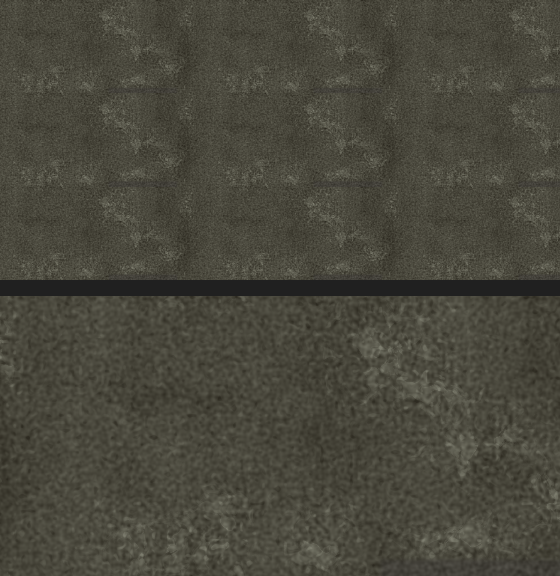
Top: the whole. Bottom: its middle third, enlarged.
This texture is drawn by a Shadertoy shader. Its source:

```glsl
// Weathered olive-grey plaster tile with pale crusts, dark stains and visible seams.

const vec2 REPEATS = vec2(2.733, 3.0);       // tiles across and down the canvas
const vec3 SHADE = vec3(0.215, 0.205, 0.165);
const vec3 CHALK = vec3(0.465, 0.465, 0.41);
const vec3 SLATE = vec3(0.25, 0.24, 0.22);

// Soft ellipses inside one tile: centre xy, radius zw.
const vec4 CRUSTS[9] = vec4[9](
    vec4(0.54, 0.80, 0.10, 0.20), vec4(0.61, 0.68, 0.07, 0.14),
    vec4(0.70, 0.47, 0.10, 0.10), vec4(0.81, 0.28, 0.06, 0.14),
    vec4(0.67, 0.13, 0.11, 0.08), vec4(0.17, 0.11, 0.10, 0.12),
    vec4(0.27, 0.14, 0.06, 0.16), vec4(0.43, 0.13, 0.05, 0.14),
    vec4(0.92, 0.80, 0.025, 0.18));
const vec4 STAINS[5] = vec4[5](
    vec4(0.20, 0.64, 0.10, 0.05), vec4(0.82, 0.78, 0.06, 0.22),
    vec4(0.90, 0.45, 0.04, 0.30), vec4(0.75, 0.34, 0.06, 0.06),
    vec4(0.44, 0.58, 0.04, 0.22));

vec2 gradientAt(vec2 cell) {
    vec3 h = fract(cell.xyx * vec3(0.1031, 0.1030, 0.0973));
    h += dot(h, h.yzx + 33.33);
    float angle = 6.28318 * fract((h.x + h.y) * h.z);
    return vec2(cos(angle), sin(angle));
}

float cornerWeight(vec2 cell, vec2 corner, vec2 f, vec2 cells) {
    return dot(gradientAt(mod(cell + corner, cells)), f - corner);
}

// Gradient noise that wraps over the tile; cells holds whole numbers.
float gradientNoise(vec2 uv, vec2 cells) {
    vec2 p = uv * cells, cell = floor(p), f = p - cell;
    vec2 s = f * f * f * (f * (f * 6.0 - 15.0) + 10.0);
    float low = mix(cornerWeight(cell, vec2(0, 0), f, cells),
                    cornerWeight(cell, vec2(1, 0), f, cells), s.x);
    float high = mix(cornerWeight(cell, vec2(0, 1), f, cells),
                     cornerWeight(cell, vec2(1, 1), f, cells), s.x);
    return mix(low, high, s.y);
}

float fractalNoise(vec2 uv, vec2 cells, int octaves) {
    float sum = 0.0, amplitude = 1.0;
    for (int i = 0; i < octaves; i++) {
        sum += amplitude * gradientNoise(uv, cells);
        uv += vec2(0.137, 0.291);            // keeps the lattices from lining up
        cells *= 2.0;
        amplitude *= 0.65;
    }
    return sum;
}

// Bell-shaped spot, wrapped around the tile edges.
float softSpot(vec2 uv, vec4 spot) {
    vec2 d = (fract(uv - spot.xy + 0.5) - 0.5) / spot.zw;
    return exp(-dot(d, d));
}

// One inside the interval, with soft ends.
float band(float x, float start, float end, float blur) {
    return smoothstep(start - blur, start + blur, x)
         * (1.0 - smoothstep(end - blur, end + blur, x));
}

vec3 plaster(vec2 uv) {
    // Warped coordinates give the patches ragged outlines.
    vec2 warp = vec2(fractalNoise(uv, vec2(13, 6), 3),
                     fractalNoise(uv + 0.37, vec2(13, 6), 3));
    vec2 ragged = uv + warp * vec2(0.025, 0.055);

    float crustCover = 0.0, stainCover = 0.0;
    for (int i = 0; i < CRUSTS.length(); i++)
        crustCover = max(crustCover, softSpot(ragged, CRUSTS[i]));
    for (int i = 0; i < STAINS.length(); i++)
        stainCover = max(stainCover, softSpot(ragged, STAINS[i]));

    // Ground: broad mottling and two layers of sharp grain.
    float grain = gradientNoise(uv, vec2(137, 62))
                + gradientNoise(uv + 0.213, vec2(101, 46));
    float tone = 0.30 + 0.14 * fractalNoise(uv, vec2(7, 3), 5);
    tone += (0.27 + 0.12 * crustCover) * grain;
    tone += 0.06 * gradientNoise(uv, vec2(60, 5));
    tone -= 0.14 * stainCover;

    // Chalky crust, its thin veins, and scattered flecks and pits.
    float erosion = fractalNoise(ragged, vec2(22, 10), 4);
    float crust = smoothstep(0.0, 0.45, erosion + 0.9 * crustCover - 0.6);
    float vein = 1.0 - smoothstep(0.0, 0.10, abs(erosion - 0.08));
    float speck = gradientNoise(uv + 0.071, vec2(84, 38));
    float fleck = smoothstep(0.25, 0.50, speck);
    float pit = smoothstep(0.28, 0.50, -speck);
    tone += 0.27 * crust + 0.14 * vein * crustCover;
    tone += fleck * (0.15 + 0.28 * crustCover) - 0.17 * pit;

    // Seams: a worn upper edge and a step beside the right-hand strip.
    float edgeWear = smoothstep(-0.1, 0.4, gradientNoise(uv, vec2(16, 3)));
    tone -= 0.10 * edgeWear * smoothstep(0.95, 0.99, uv.y);
    tone -= 0.04 * band(uv.x, 0.865, 0.92, 0.004);

    // Slate bar along the lower edge, with streaks.
    float bar = band(uv.x, 0.53, 0.865, 0.006) * (1.0 - smoothstep(0.045, 0.07, uv.y));
    float streak = gradientNoise(uv, vec2(28, 50));
    vec3 slate = SLATE + 0.07 * streak + 0.06 * grain;
    return mix(mix(SHADE, CHALK, clamp(tone, -0.15, 1.1)), slate, 0.7 * bar);
}

void mainImage(out vec4 fragColor, in vec2 fragCoord) {
    vec2 uv = fract(fragCoord / iResolution.xy * REPEATS);
    fragColor = vec4(plaster(uv), 1.0);
}
```
